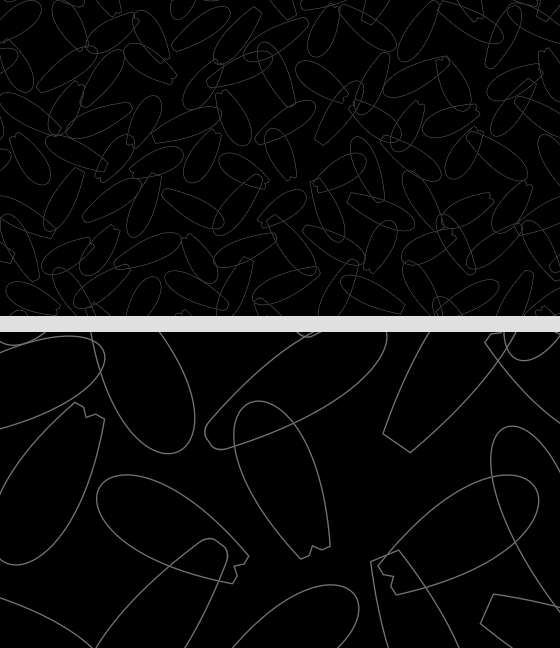
Top: the whole. Bottom: its middle third, enlarged.
Reproduce this pattern procedurally as a Shadertoy shader.

```glsl
// Thin grey outlines of scattered surfboards on black.

// Lengths are in units of the canvas height.
const float CELL = 0.139;            // spacing of the boards
const float JITTER = 0.5;            // random shift, in cells
const float LINE_WIDTH = 0.0014;
const vec3 LINE_COLOR = vec3(0.45);
const vec3 BACKGROUND = vec3(0.0);
const vec2 LONG_SIZE = vec2(0.222, 0.037);   // length, half width
const vec2 FISH_SIZE = vec2(0.180, 0.039);
const float FISH_SHARE = 0.42;
const float ROUND_SHARE = 0.33;      // long boards with a rounded tail
const float NOTCH_DEPTH = 0.008;
const float NOTCH_SLOPE = 1.1;
const float TAIL_ROUNDING = 0.012;
const float LEAN = 0.52;             // tilt away from the axes, radians
const float ANGLE_SPREAD = 0.3;
const float HALF_PI = 1.570796;

float hash(vec2 p) {
    return fract(sin(dot(p, vec2(127.1, 311.7))) * 43758.5);
}

float smoothMax(float a, float b, float k) {
    float h = max(k - abs(a - b), 0.0) / k;
    return max(a, b) + 0.25 * h * h * k;
}

// Distance to the sides: half width^2 ~ (1 - t)(t + taper)^2, tail t = 0, nose t = 1.
float sideDistance(vec2 p, vec2 size, float taper) {
    float t = p.x / size.x;
    float u = t + taper;
    float scale = 6.75 * size.y * size.y / pow(1.0 + taper, 3.0);
    float f = p.y * p.y - scale * (1.0 - t) * u * u;
    vec2 gradient = vec2(scale * u * (u - 2.0 * (1.0 - t)) / size.x, 2.0 * p.y);
    return f / max(length(gradient), 1e-5);
}

// Board with its centre at the origin and its nose along +x.
float boardDistance(vec2 p, float kind, float sizeFactor) {
    bool fish = kind < FISH_SHARE;
    bool roundTail = !fish && kind < FISH_SHARE + ROUND_SHARE;
    vec2 size = (fish ? FISH_SIZE : LONG_SIZE) * sizeFactor;
    p.x += 0.5 * size.x;
    float side = sideDistance(p, size, roundTail ? 0.18 : 0.24);
    if (roundTail) return smoothMax(side, -p.x, TAIL_ROUNDING);
    float d = max(side, -p.x);
    if (fish) {
        float notch = NOTCH_DEPTH - NOTCH_SLOPE * abs(p.y) - p.x;
        d = max(d, notch / length(vec2(1.0, NOTCH_SLOPE)));
    }
    return d;
}

// Box-filtered line, so thin strokes fade instead of breaking up.
float strokeCoverage(float d, float pixel) {
    float overlap = 0.5 * (LINE_WIDTH + pixel) - abs(d);
    return clamp(overlap, 0.0, min(LINE_WIDTH, pixel)) / pixel;
}

void mainImage(out vec4 fragColor, in vec2 fragCoord) {
    float pixel = 1.0 / iResolution.y;
    vec2 p = fragCoord * pixel;
    vec2 home = floor(p / CELL);
    float ink = 0.0;

    for (int j = -1; j <= 1; j++) {
        for (int i = -1; i <= 1; i++) {
            vec2 id = home + vec2(i, j);
            vec2 shift = vec2(hash(id + 3.1), hash(id + 17.7)) - 0.5;
            vec2 q = p - (id + 0.5 + JITTER * shift) * CELL;

            // Flat and steep boards alternate, leaning either way.
            float angle = mod(id.x + id.y, 2.0) * HALF_PI;
            angle += hash(id + 29.3) < 0.5 ? LEAN : -LEAN;
            angle += (hash(id + 41.9) - 0.5) * ANGLE_SPREAD;
            angle += hash(id + 53.2) < 0.5 ? 0.0 : 2.0 * HALF_PI;
            float c = cos(angle), s = sin(angle);
            q = vec2(c * q.x + s * q.y, c * q.y - s * q.x);

            float sizeFactor = mix(0.95, 1.05, hash(id + 67.4));
            float d = boardDistance(q, hash(id + 71.8), sizeFactor);
            ink = max(ink, strokeCoverage(d, pixel));
        }
    }
    fragColor = vec4(mix(BACKGROUND, LINE_COLOR, ink), 1.0);
}
```
